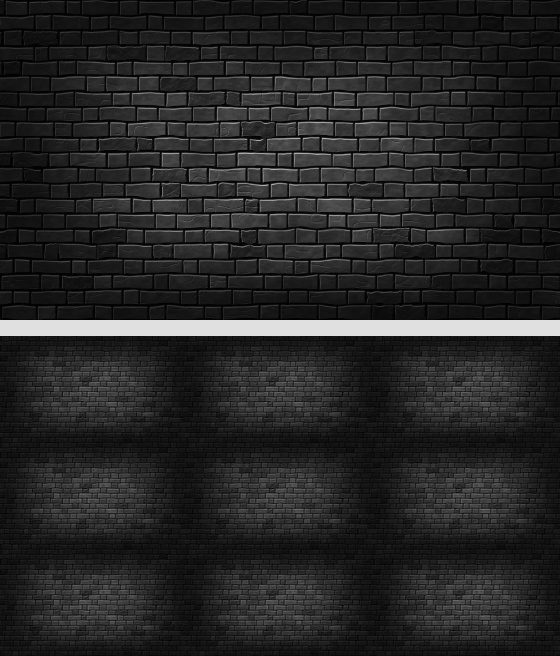
Top: one tile. Bottom: repeated 3 by 3.
This texture is drawn by a WebGL 2 fragment shader. Its source:

```glsl
#version 300 es
precision highp float;
// Dark brick wall in Flemish bond: long and short bricks alternate in each
// course. Every brick is a rounded box with uneven edges; a height field is
// embossed by light from above, then dimmed toward the rim of the tile.

uniform vec2 u_resolution;
out vec4 fragColor;

#define COLS 10.0          // long + short pairs across
#define ROWS 21.0          // courses up the wall
#define LONG_SHARE 0.66    // part of a pair taken by the long brick
#define JOINT_JITTER 0.10  // wander of upright joints, in pairs
#define BED_WAVE 0.15      // wander of level joints, in courses
#define GAP 0.045          // half width of a joint, in courses
#define BEVEL 0.07         // width of the brick edge, in courses
#define ROUGH_SHARE 0.13   // share of broken, coarse bricks
#define FACE 0.255         // grey of a brick face in full light
#define MORTAR 0.03        // grey of the joints
#define GLINT 0.42         // strength of lit edges
#define RIM_LIGHT 0.31     // light left at the border of the tile

const float PI = 3.14159265;

struct Brick { float dist; float seed; float rough; };

float hash(vec2 p) {
    vec3 q = fract(vec3(p.xyx) * 0.1031);
    q += dot(q, q.yzx + 33.33);
    return fract((q.x + q.y) * q.z);
}

// Value noise that wraps after a whole number of cells
float noise(vec2 uv, vec2 cells) {
    vec2 p = uv * cells, i = floor(p), f = fract(p);
    f = f * f * (3.0 - 2.0 * f);
    vec2 a = mod(i, cells), b = mod(i + 1.0, cells);
    return mix(mix(hash(a), hash(vec2(b.x, a.y)), f.x),
               mix(hash(vec2(a.x, b.y)), hash(b), f.x), f.y);
}

float grain(vec2 uv) {
    float sum = 0.0, weight = 0.5;
    vec2 cells = vec2(74.0, 42.0);
    for (int i = 0; i < 4; i++) {
        sum += weight * noise(uv, cells);
        cells *= 2.0;
        weight *= 0.52;
    }
    return sum;
}

// Thin scratches along level lines of noise, kept only in a few patches
float scratch(vec2 uv) {
    float line = 1.0 - smoothstep(0.0, 0.07, abs(noise(uv, vec2(48.0, 44.0)) - 0.5));
    return line * smoothstep(0.5, 0.7, noise(uv, vec2(23.0, 17.0)));
}

// Position of upright joint n in a course, counted in pairs
float jointAt(float n, float row) {
    float wander = hash(vec2(mod(n, 2.0 * COLS), row) + 7.0) - 0.5;
    return floor(n * 0.5) + LONG_SHARE * mod(n, 2.0) + JOINT_JITTER * wander;
}

Brick findBrick(vec2 uv, float rubble) {
    float pairWidth = u_resolution.x / u_resolution.y * ROWS / COLS;
    float y = uv.y * ROWS + BED_WAVE * (noise(uv, vec2(3.0 * COLS, ROWS)) - 0.5);
    float row = mod(floor(y), ROWS);

    // Near half-pair shift per course, adding up to whole pairs over all courses
    float x = uv.x * COLS + row * floor(ROWS * 0.5) / ROWS;
    float n = 2.0 * floor(x) - 1.0;
    for (int i = 0; i < 3; i++) n += step(jointAt(n + 1.0, row), x);
    float left = jointAt(n, row), right = jointAt(n + 1.0, row);

    Brick b;
    b.seed = hash(vec2(mod(n, 2.0 * COLS), row) + 61.0);
    b.rough = step(1.0 - ROUGH_SHARE, b.seed);

    // Rounded box with crumbled edges
    vec2 p = vec2((x - 0.5 * (left + right)) * pairWidth, fract(y) - 0.5);
    vec2 halfSize = vec2(0.5 * (right - left) * pairWidth, 0.5) - GAP;
    vec2 q = abs(p) - halfSize + 0.07;
    b.dist = length(max(q, 0.0)) + min(max(q.x, q.y), 0.0) - 0.07;
    b.dist += (rubble - 0.5) * mix(0.08, 0.28, b.rough);
    return b;
}

float heightAt(vec2 uv, float bevel) {
    float rubble = grain(uv);
    Brick b = findBrick(uv, rubble);
    float body = 1.0 - smoothstep(-bevel, 0.0, b.dist);
    float relief = mix(0.4, 1.3, b.rough) * (rubble - 0.5);
    return body * (1.0 + relief - 0.3 * scratch(uv));
}

void main() {
    vec2 uv = gl_FragCoord.xy / u_resolution;
    float pixel = ROWS / u_resolution.y;
    float bevel = max(BEVEL, 1.2 * pixel);
    float rubble = grain(uv);
    Brick b = findBrick(uv, rubble);

    // Emboss: height lost toward the light means a lit slope
    vec2 toLight = vec2(-0.4, 0.92) * 0.07 / ROWS;
    toLight.x *= u_resolution.y / u_resolution.x;
    float slope = heightAt(uv, bevel) - heightAt(uv + toLight, bevel);

    // Pool of light in the middle, level at the borders so it tiles
    vec2 c = cos(PI * uv);
    vec2 pool = 1.0 - c * c * c * c;
    float light = mix(RIM_LIGHT, 1.0, pool.x * pool.y);

    // Face tone: per brick, with stains, streaks and grain
    float stain = noise(uv, vec2(17.0, 11.0));
    float streak = noise(uv, vec2(90.0, 168.0));
    float tone = mix(0.82, 1.14, fract(b.seed * 17.0)) * mix(1.0, 0.7, b.rough);
    tone *= (0.9 + 0.18 * stain) * (0.93 + 0.14 * streak) * (0.75 + 0.5 * rubble);

    float edge = max(0.02, pixel * 0.5);
    float face = 1.0 - smoothstep(-edge, edge, b.dist);
    float grey = mix(MORTAR, FACE * tone, face);
    grey *= 1.0 - 0.9 * clamp(-slope, 0.0, 1.0);
    grey += GLINT * max(slope, 0.0) * (0.6 + 0.5 * stain);
    fragColor = vec4(vec3(grey * light), 1.0);
}
```
